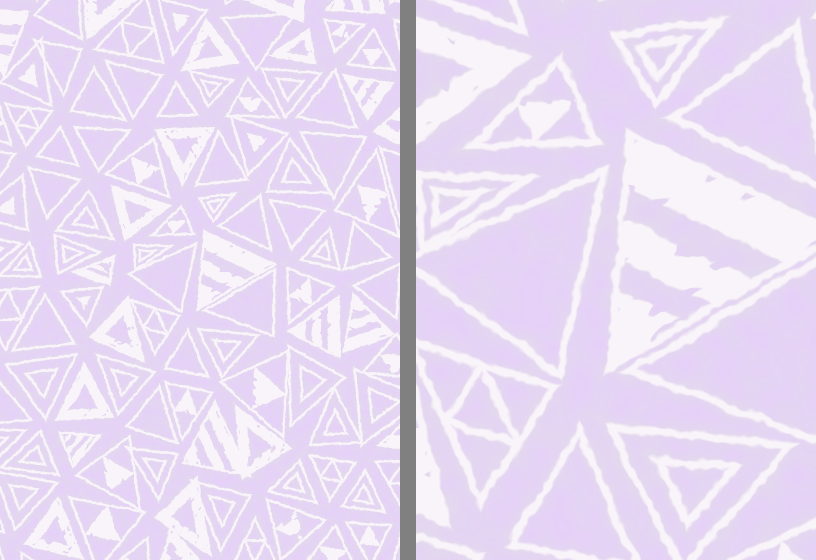
Left, the full canvas; right, a detail of the centre.
Give the GLSL for this pattern, as a Shadertoy shader.

```glsl
// Hand-drawn chalk triangles in mixed styles scattered over a lilac ground.

const vec3 LILAC      = vec3(0.900, 0.818, 0.972);
const vec3 GREY_LILAC = vec3(0.890, 0.852, 0.930);
const vec3 CHALK      = vec3(0.976, 0.958, 0.975);

const float SIDE       = 0.139;   // lattice spacing, in canvas heights
const float JITTER     = 0.42;    // random shift of lattice corners
const float SWIRL      = 0.24;    // slow bending of the lattice
const float TILT       = 0.22;    // rotation of the whole lattice
const float REGULARITY = 0.55;    // pull towards equilateral shapes
const float TWIST      = 0.5;     // random turn of each triangle
const float GAP_MIN    = 0.0085;  // margin around each triangle
const float GAP_VARY   = 0.007;
const float STROKE     = 0.0023;  // half width of a chalk line
const float SOFTNESS   = 0.0011;

float hash(vec2 p) {
    vec3 q = fract(p.xyx * vec3(0.1031, 0.1030, 0.0973));
    q += dot(q, q.yzx + 33.33);
    return fract((q.x + q.y) * q.z);
}

vec2 hash2(vec2 p) { return vec2(hash(p), hash(p + 71.7)); }

mat2 turn(float a) {
    float c = cos(a), s = sin(a);
    return mat2(c, s, -s, c);
}

float corner(vec2 cell, vec2 f, vec2 offset) {
    float a = 6.2832 * hash(cell + offset);
    return dot(vec2(cos(a), sin(a)), f - offset);
}

// Gradient noise, roughly -0.7 to 0.7
float noise(vec2 p) {
    vec2 i = floor(p) + 200.0, f = fract(p);
    vec2 u = f * f * f * (f * (f * 6.0 - 15.0) + 10.0);
    return mix(mix(corner(i, f, vec2(0, 0)), corner(i, f, vec2(1, 0)), u.x),
               mix(corner(i, f, vec2(0, 1)), corner(i, f, vec2(1, 1)), u.x), u.y);
}

// Displaced corner of the triangular lattice
vec2 latticePoint(vec2 i) {
    vec2 swirl = SWIRL * sin(i.yx * vec2(1.25, 1.05) + vec2(0.4, 2.1));
    vec2 shift = JITTER * (hash2(i + 50.0) - 0.5);
    return SIDE * (vec2(i.x + 0.5 * i.y, 0.866 * i.y) + swirl + shift);
}

// Signed distance to the line a-b, positive on its right side
float edgeDistance(vec2 p, vec2 a, vec2 b) {
    vec2 e = normalize(b - a);
    return dot(p - a, vec2(e.y, -e.x));
}

float max3(vec3 v) { return max(v.x, max(v.y, v.z)); }

// Distance to the chalk of one triangle with counter-clockwise corners
float chalkTriangle(vec2 p, vec2 a, vec2 b, vec2 c, vec2 id) {
    vec2 mid = (a + b + c) / 3.0;
    if (distance(p, mid) > SIDE) return 1.0;

    // Even out the shape, then turn it a little
    mat2 third = turn(2.0944), twist = turn(TWIST * (hash(id + 9.0) - 0.5));
    a -= mid; b -= mid; c -= mid;
    vec2 z = (a + b * third + third * c) / 3.0;
    a = twist * mix(a, z, REGULARITY);
    b = twist * mix(b, third * z, REGULARITY);
    c = twist * mix(c, z * third, REGULARITY);
    p -= mid;

    // Shrink about the incentre to leave a margin
    vec3 len = vec3(distance(b, c), distance(c, a), distance(a, b));
    float perimeter = len.x + len.y + len.z;
    vec2 centre = (a * len.x + b * len.y + c * len.z) / perimeter;
    float area2 = abs((b.x - a.x) * (c.y - a.y) - (b.y - a.y) * (c.x - a.x));
    float radius = area2 / perimeter;
    float scale = max(1.0 - (GAP_MIN + GAP_VARY * hash(id + 3.0)) / radius, 0.45);
    a = mix(centre, a, scale); b = mix(centre, b, scale); c = mix(centre, c, scale);
    radius *= scale;
    vec3 heights = area2 * scale / len;

    vec3 edges = vec3(edgeDistance(p, b, c), edgeDistance(p, c, a), edgeDistance(p, a, b));
    float d = max3(edges);
    float ink = abs(d) - STROKE;
    if (d > 0.02) return ink;
    float medial = max3(-edges - 0.5 * heights);

    // Thin slits left between scribbled strokes
    vec2 s = turn(6.2832 * hash(id + 5.0)) * p;
    float slit = 0.006 * smoothstep(0.12, 0.45, noise(s * vec2(28.0, 125.0) + id * 7.0));

    float style = hash(id + 17.0);
    if (style < 0.29) return ink;                                                 // plain
    if (style < 0.46) return min(ink, abs(d + 0.57 * radius) - STROKE);           // nested
    if (style < 0.63) return min(ink, max(d, medial + 1.3 * slit));               // scribbled heart
    if (style < 0.72) return min(ink, max(d, abs(medial) - STROKE));              // inscribed
    if (style < 0.79) return min(ink, d + 0.63 * radius + 0.5 * slit);            // solid core
    if (style < 0.88) return min(ink, max(d, -d - 0.52 * radius) + slit);         // thick frame
    int base = int(3.0 * hash(id + 23.0));                                        // striped
    float level = -edges[base] / heights[base];
    float gap = (0.065 - min(abs(level - 0.29), abs(level - 0.6))) * heights[base];
    return min(ink, max(d, gap) + slit);
}

void mainImage(out vec4 fragColor, in vec2 fragCoord) {
    vec2 uv = fragCoord / iResolution.y;

    // Shaky hand and grainy chalk edge
    vec2 p = uv + 0.0024 * vec2(noise(uv * 55.0), noise(uv * 55.0 + 31.0));
    p += 0.0015 * vec2(noise(uv * 150.0 + 11.0), noise(uv * 150.0 + 67.0));
    p = turn(TILT) * p;

    float row = p.y / (0.866 * SIDE);
    vec2 cell = floor(vec2(p.x / SIDE - 0.5 * row, row));
    vec2 X = vec2(1, 0), Y = vec2(0, 1);
    float ink = 1.0;
    for (int y = -2; y <= 2; y++)
    for (int x = -2; x <= 2; x++) {
        vec2 i = cell + vec2(x, y);
        vec2 right = latticePoint(i + X), up = latticePoint(i + Y);
        ink = min(ink, chalkTriangle(p, latticePoint(i), right, up, i + 90.0));
        ink = min(ink, chalkTriangle(p, latticePoint(i + X + Y), up, right, i + 140.5));
    }
    ink += 0.0013 * noise(uv * 190.0);

    // Mottled ground, greyer close to the chalk
    float grey = 0.22 + 0.55 * noise(uv * 70.0) + 0.3 * noise(uv * 14.0);
    grey += 0.6 * exp(-max(ink, 0.0) / 0.004);
    vec3 ground = mix(LILAC, GREY_LILAC, clamp(grey, 0.0, 1.0));

    float soft = max(SOFTNESS, 0.7 / iResolution.y);
    float cover = 1.0 - smoothstep(-soft, soft, ink);
    fragColor = vec4(mix(ground, CHALK, cover), 1.0);
}
```
